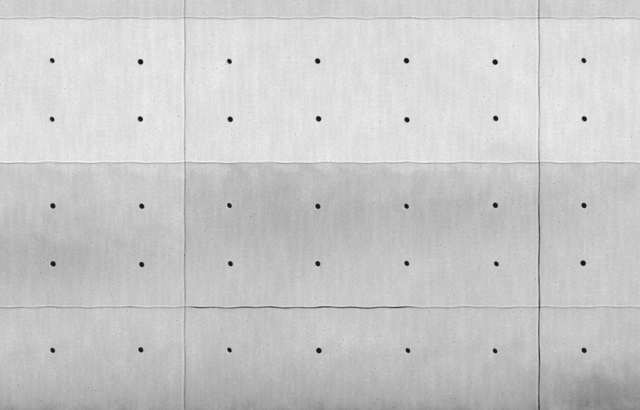
Give the GLSL for this texture, as a WebGL 1 fragment shader.

```glsl
precision highp float;
// Cast concrete wall: formwork panels with seams, rows of tie holes, stains and grain.
uniform vec2 u_resolution;

// Lengths are in canvas heights
const vec2 PANEL = vec2(0.864, 0.3525);
const vec2 ORIGIN = vec2(0.451, 0.250);    // crossing of two seams
const float HOLES_PER_PANEL = 4.0;
const float HOLE_OFFSET = 0.0705;          // hole row to panel middle
const float HOLE_RADIUS = 0.0074;
const float HOLE_FLOOR = 0.025;            // no holes below this height
const float SEAM_WIDTH = 0.0011;           // half width
const float TONE_STRIP = 0.815;
const float TONE_TOP = 0.878;
const float TONE_MIDDLE = 0.790;
const float TONE_BOTTOM = 0.775;
const float HOLE_DARK = 0.10;
const float HOLE_LIT = 0.80;
const float CLOUD_AMOUNT = 0.030;
const float GRAIN_AMOUNT = 0.045;
const float STREAK_AMOUNT = 0.035;

float hash(vec2 p) {
  return fract(sin(dot(p, vec2(127.1, 311.7))) * 4375.85);
}

// Distance to the nearest scattered point
float cellular(vec2 p) {
  vec2 cell = floor(p);
  float nearest = 2.0;
  for (int j = -1; j <= 1; j++) {
    for (int i = -1; i <= 1; i++) {
      vec2 c = cell + vec2(float(i), float(j));
      vec2 point = c + vec2(hash(c), hash(c + 37.3));
      nearest = min(nearest, distance(p, point));
    }
  }
  return nearest;
}

// Layered warped sines, about -1 to 1
float clouds(vec2 p) {
  float sum = 0.0, amp = 0.6;
  for (int i = 0; i < 5; i++) {
    sum += amp * sin(p.x + 1.6 * sin(p.y * 0.9)) * cos(p.y + 1.3 * sin(p.x * 0.8));
    p = mat2(1.5, 1.2, -1.2, 1.5) * p + 2.7;
    amp *= 0.6;
  }
  return sum;
}

float blob(vec2 p, vec2 centre, vec2 radius) {
  vec2 d = (p - centre) / radius;
  return exp(-dot(d, d));
}

float disc(vec2 d, float radius, float px) {
  return 1.0 - smoothstep(radius - px, radius + px, length(d));
}

float line(float d, float width, float px) {
  return 1.0 - smoothstep(max(width - px, 0.0), width + px, abs(d));
}

void main() {
  float px = 1.0 / u_resolution.y;
  vec2 p = gl_FragCoord.xy * px;
  vec2 grid = (p - ORIGIN) / PANEL;
  vec2 id = floor(grid);
  float cloud = clouds(p * 7.0);
  float fine = clouds(p * 38.0 + 5.0);

  // Panel tones
  float middleRow = step(0.0, id.y) * step(id.y, 0.0);
  float tone = id.y > 1.5 ? TONE_STRIP : id.y > 0.5 ? TONE_TOP
             : id.y > -0.5 ? TONE_MIDDLE : TONE_BOTTOM;
  tone += 0.016 * (hash(id + 3.0) - 0.5) + CLOUD_AMOUNT * (0.7 * cloud + 0.4 * fine);

  // Broad stains
  vec2 w = p + 0.025 * vec2(cloud, fine);
  float centreStain = blob(w, vec2(0.68, 0.49), vec2(0.27, 0.13)) * step(ORIGIN.x, p.x);
  float leftStain = blob(w, vec2(0.15, 0.37), vec2(0.36, 0.09));
  float rightStain = blob(w, vec2(1.18, 0.47), vec2(0.30, 0.07));
  tone -= middleRow * (0.085 * centreStain + 0.07 * leftStain + 0.04 * rightStain);
  tone += middleRow * 0.035 * smoothstep(0.57, 0.60, w.y);
  tone -= 0.06 * (1.0 - smoothstep(0.02, 0.20, w.y));
  tone -= 0.13 * exp(-p.y / 0.035) * (0.8 + 0.5 * fine);
  tone -= 0.11 * blob(w, vec2(1.47, 0.04), vec2(0.12, 0.06));
  tone -= 0.035 * blob(w, vec2(1.27, 0.63), vec2(0.12, 0.03));

  // Grain, vertical streaks, and sparse pits
  tone += GRAIN_AMOUNT * (cellular(p * 150.0) - 0.48);
  tone += STREAK_AMOUNT * (cellular(p * vec2(70.0, 11.0)) - 0.48);
  float pit = 1.0 - smoothstep(0.03, 0.09, cellular(p * vec2(55.0, 40.0) + 9.0));
  tone -= 0.14 * pit * smoothstep(0.1, 0.7, fine);

  // Seams, worn unevenly along their length
  vec2 seam = floor(grid + 0.5);
  vec2 d = p - ORIGIN - PANEL * seam;
  d += 0.0008 * vec2(sin(p.y * 41.0), sin(p.x * 37.0) + sin(p.x * 93.0));
  float wear = 0.75 + 0.35 * fine;
  float rightSeam = step(0.5, seam.x);
  float vertical = mix(0.17, mix(0.48, 0.24, smoothstep(0.45, 0.65, p.y)), rightSeam);
  float crack = smoothstep(0.45, 0.48, p.x) * (1.0 - smoothstep(0.98, 1.03, p.x));
  float horizontal = 0.15 + 0.35 * crack * (1.0 - step(0.5, abs(seam.y)));
  tone -= 0.025 * exp(-abs(d.x) / 0.010) + 0.02 * exp(-abs(d.y) / 0.006);
  tone += 0.05 * (line(d.x + 0.005, SEAM_WIDTH, px) + line(d.y - 0.004, SEAM_WIDTH, px));
  tone -= wear * vertical * line(d.x, SEAM_WIDTH, px);
  tone -= wear * horizontal * line(d.y, SEAM_WIDTH, px);

  // Tie holes: dark bore with a lit lower left lip
  float pitch = PANEL.x / HOLES_PER_PANEL;
  float column = floor((p.x - ORIGIN.x) / pitch);
  float y = (fract(grid.y) - 0.5) * PANEL.y;
  float side = y < 0.0 ? -1.0 : 1.0;
  vec2 holeId = vec2(column, id.y * 2.0 + side * 0.5);
  vec2 h = vec2(p.x - ORIGIN.x - (column + 0.5) * pitch, y - side * HOLE_OFFSET);
  h += 0.004 * (vec2(hash(holeId), hash(holeId + 11.0)) - 0.5);
  float bore = disc(h, HOLE_RADIUS, px) * step(HOLE_FLOOR, p.y);
  vec2 lip = vec2(0.0035, 0.0025) * (0.4 + 0.9 * hash(holeId + 23.0));
  float shade = disc(h - lip, HOLE_RADIUS, px);
  tone = mix(tone, mix(HOLE_LIT, HOLE_DARK, shade), bore);

  gl_FragColor = vec4(vec3(clamp(tone, 0.0, 1.0)), 1.0);
}
```
